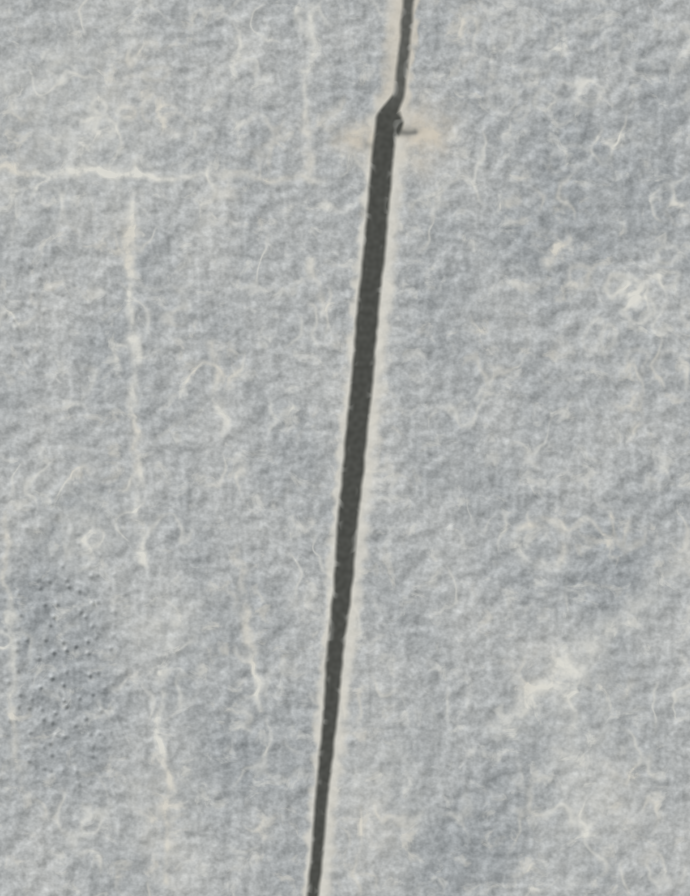
Give the GLSL for this texture, as a Shadertoy shader.

```glsl
// Weathered grey sheet split by a dark, leaning crack with pale rims.
// Gradient noise forms mottling, relief and curls; soft ellipses and wobbling
// segments place stains and scratches; jittered cells form pits and rings.
const vec3 SLATE = vec3(.612, .63, .638), STONE = vec3(.72, .728, .722);
const vec3 CHALK = vec3(.885, .88, .845), SAND = vec3(.82, .785, .72);
const vec3 VOID = vec3(.3, .305, .29);

// Ellipses: center, radii
const vec4 STAINS[7] = vec4[7](
    vec4(.185, .3, .055, .04), vec4(.08, .42, .05, .05), vec4(.18, .09, .04, .08),
    vec4(.66, .11, .06, .09), vec4(.63, .24, .06, .05), vec4(.43, .1, .04, .08),
    vec4(.09, .87, .09, .12));
const vec4 COOL[5] = vec4[5](
    vec4(.07, .26, .07, .15), vec4(.52, .06, .08, .09), vec4(.66, .34, .09, .05),
    vec4(.67, .8, .12, .12), vec4(.27, .16, .05, .1));
// Segments: start, end
const vec4 SCRATCHES[10] = vec4[10](
    vec4(.143, .77, .158, .37), vec4(0, .809, .15, .809), vec4(.345, .99, .342, .81),
    vec4(.345, .71, .36, .65), vec4(.24, .62, .25, .52), vec4(.27, .36, .288, .21),
    vec4(.005, .42, .02, .14), vec4(.18, .25, .19, .02), vec4(.61, .7, .635, .74),
    vec4(.15, .807, .36, .799));

vec2 hash2(vec2 p) {
    vec3 q = fract(p.xyx * vec3(.1031, .103, .0973));
    q += dot(q, q.yzx + 33.33);
    return fract((q.xx + q.yz) * q.zy);
}

float corner(vec2 cell, vec2 offset) {
    float angle = 6.2832 * hash2(cell).x;
    return dot(vec2(cos(angle), sin(angle)), offset);
}

float noise(vec2 p) {
    vec2 i = floor(p), f = p - i, e = vec2(1, 0);
    vec2 u = f * f * f * (f * (f * 6. - 15.) + 10.);
    float low = mix(corner(i, f), corner(i + e, f - e), u.x);
    float high = mix(corner(i + e.yx, f - e.yx), corner(i + 1., f - 1.), u.x);
    return 1.4 * mix(low, high, u.y);
}

float fbm(vec2 p) {
    float sum = 0., gain = .55;
    for (int i = 0; i < 4; i++) {
        sum += gain * noise(p);
        p = mat2(1.6, 1.2, -1.2, 1.6) * p + 17.3;
        gain *= .55;
    }
    return sum;
}

float spot(vec2 p, vec4 e) {
    vec2 d = (p - e.xy) / e.zw;
    return exp(-dot(d, d));
}

float streak(vec2 p, vec4 s, float width) {
    vec2 d = s.zw - s.xy, q = p - s.xy;
    q = (q - d * clamp(dot(q, d) / dot(d, d), 0., 1.)) / width;
    return exp(-dot(q, q));
}

// Jittered rings, or dots when the radius is zero
float cellMarks(vec2 p, float scale, float radius, float width) {
    vec2 q = p * scale, cell = floor(q);
    float mark = 0.;
    for (int k = 0; k < 9; k++) {
        vec2 id = cell + vec2(k % 3 - 1, k / 3 - 1), rnd = hash2(id + 71.);
        float d = (length(q - id - .15 - .7 * rnd) - radius * (.6 + .6 * rnd.y)) / width;
        mark = max(mark, exp(-d * d) * step(hash2(id + 9.).x, .5));
    }
    return mark;
}

// Pale stains, scratches, one loop, broken curls and dusty flecks
float deposits(vec2 p, vec2 w) {
    float sum = .4 * streak(w, vec4(.77, .38, .56, .19), .014);
    for (int i = 0; i < 7; i++) sum += .34 * spot(w, STAINS[i]);
    for (int i = 0; i < 10; i++) sum += (i < 2 ? .8 : .6) * streak(w, SCRATCHES[i], .005);
    float loop = (length(w - vec2(.607, .393)) - .027) / .006;
    sum += .65 * exp(-loop * loop);
    float curl = noise(w * vec2(30, 22)) / .11;
    curl = exp(-curl * curl) * smoothstep(0., .45, noise(p * 16. + 3.));
    float dust = smoothstep(.08, .6, fbm(w * vec2(36, 42) + 5.));
    return sum * max(.7 + 1.1 * fbm(p * 42.), 0.) + .4 * curl + .45 * dust;
}

void mainImage(out vec4 fragColor, in vec2 fragCoord) {
    vec2 p = fragCoord / iResolution.y;
    vec2 w = p + .009 * vec2(noise(p * 24.), noise(p * 24. + 40.));
    w += .004 * vec2(noise(p * 65.), noise(p * 65. + 40.));

    // Mottled base, relief, vertical brushing and grain
    float cool = .42 - .8 * fbm(p * vec2(11, 8));
    for (int i = 0; i < 5; i++) cool += .57 * spot(p, COOL[i]);
    vec3 color = mix(STONE, SLATE, clamp(cool, 0., 1.));
    vec2 r = p * vec2(46, 54);
    color += .13 * (fbm(r) - fbm(r + vec2(-.25, .32))) + .025 * noise(p * vec2(130, 18));
    color += .045 * noise(p * 210.) + .025 * noise(p * 95.);

    // Deposits, rings and pits
    float rings = spot(p, vec4(.7, .68, .09, .09)) + .7 * spot(p, vec4(.62, .91, .12, .1))
        + .6 * spot(p, vec4(.14, .88, .13, .13));
    float pale = deposits(p, w) + .5 * rings * cellMarks(w, 30., .34, .11);
    vec3 tint = mix(CHALK, SAND, .35 * smoothstep(-.1, .4, noise(p * 9. + 6.)));
    color = mix(color, tint, clamp(pale, 0., .85));
    float pitted = spot(p, COOL[0]) + .5 * spot(p, vec4(.04, .66, .06, .08));
    color -= .2 * pitted * (cellMarks(p, 75., 0., .2) - .6 * cellMarks(p + vec2(.002, -.003), 75., 0., .2));

    // Crack outline and pale rims
    float top = smoothstep(.868, .9, p.y);
    float side = p.x - .349 - .095 * p.y - .012 * top - .0015 * noise(vec2(p.y * 13., 4));
    float body = mix(mix(.0065, .0122, smoothstep(0., .55, p.y)), .0062, top);
    float gap = abs(side) - body - .001 * noise(vec2(p.y * 60., 8));
    float rimWidth = side > 0. ? mix(.02, .009, top) : mix(.011, .024, top);
    float rim = 1. - smoothstep(.2 * rimWidth, rimWidth, gap + .006 * noise(p * 70.));
    color = mix(color, mix(CHALK, SAND, .3 + .5 * top), .7 * rim);

    // Sandy flares and dark hooks beside the knot
    float flare = spot(w, vec4(.4, .842, .022, .018)) + spot(w, vec4(.473, .85, .028, .032));
    color = mix(color, SAND, min(flare * (.75 + .7 * fbm(p * 50.)), .85));
    float hooks = streak(w, vec4(.445, .85, .462, .853), .005) + .5 * streak(w, vec4(.42, .836, .409, .834), .005);
    color = mix(color, VOID + .1, min(.7 * hooks, 1.));

    // Dark interior with dusty crumbs
    float knot = length((p - vec2(.436, .862)) * vec2(1, .85)) - .0145 + .002 * noise(p * 90.);
    float inside = 1. - smoothstep(-.0035, .003, min(gap, knot));
    float crumbs = smoothstep(.15, .6, noise(p * 85.)) * smoothstep(-.008, 0., gap);
    color = mix(color, VOID + .03 * noise(p * 150.) + .16 * crumbs + .06 * top, inside);
    fragColor = vec4(clamp(color, 0., 1.), 1);
}
```
